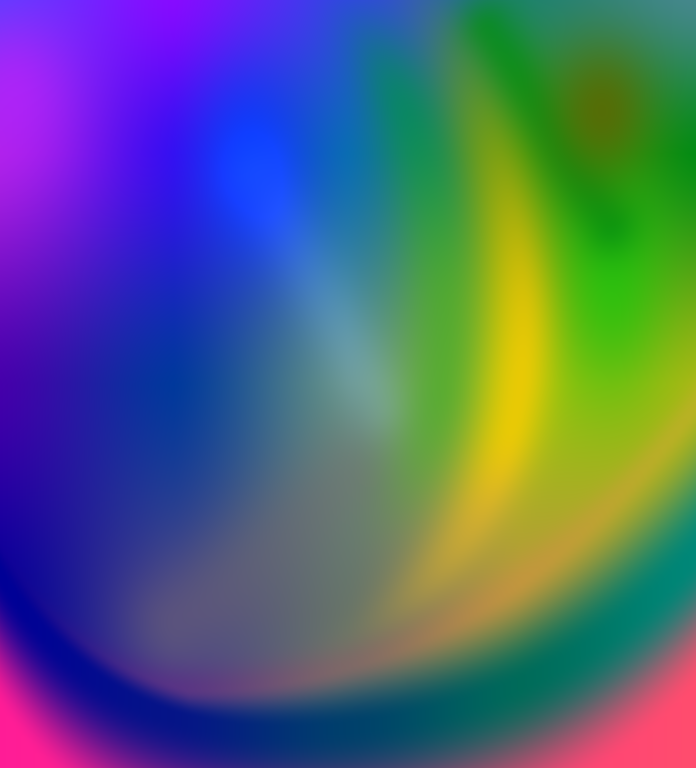
Write a WebGL 1 fragment shader that draws this background.

```glsl
precision highp float;
uniform vec2 u_resolution;

float bell(float d, float width) {
  float t = d / width;
  return exp(-t * t);
}

float glow(vec2 p, vec2 center, vec2 radius) {
  vec2 d = (p - center) / radius;
  return exp(-dot(d, d));
}

float streak(vec2 p, vec2 a, vec2 b, float width) {
  vec2 ab = b - a;
  float t = clamp(dot(p - a, ab) / dot(ab, ab), 0.0, 1.0);
  return bell(length(p - a - ab * t), width);
}

// Smooth bowl with separate quadratic and quartic terms on each side
float bowl(float d, vec2 before, vec2 after) {
  vec2 k = d < 0.0 ? before : after;
  float q = d * d;
  return k.x * q + k.y * q * q;
}

float stage(float x, float start, float span) {
  float t = clamp((x - start) / span, 0.0, 1.0);
  return mix(t, t * t * (3.0 - 2.0 * t), 0.5);
}

// Five evenly spaced colour stops
vec3 ramp(float x, vec3 a, vec3 b, vec3 c, vec3 d, vec3 e) {
  vec3 col = mix(a, b, stage(x, 0.0, 0.25));
  col = mix(col, c, stage(x, 0.25, 0.25));
  col = mix(col, d, stage(x, 0.5, 0.25));
  return mix(col, e, stage(x, 0.75, 0.25));
}

// Broad colour field: four horizontal gradients blended vertically
vec3 colourField(vec2 p) {
  vec3 low = ramp(p.x, vec3(0.0, 0.0, 0.59), vec3(0.28, 0.26, 0.53),
    vec3(0.40, 0.45, 0.41), vec3(0.73, 0.59, 0.24), vec3(0.78, 0.63, 0.20));
  vec3 middle = ramp(p.x, vec3(0.27, 0.0, 0.67), vec3(0.0, 0.22, 0.61),
    vec3(0.39, 0.57, 0.51), vec3(0.59, 0.76, 0.06), vec3(0.67, 0.72, 0.08));
  vec3 high = ramp(p.x, vec3(0.67, 0.13, 0.90), vec3(0.23, 0.04, 0.94),
    vec3(0.04, 0.43, 0.69), vec3(0.27, 0.60, 0.06), vec3(0.0, 0.54, 0.08));
  vec3 top = ramp(p.x, vec3(0.35, 0.24, 1.0), vec3(0.53, 0.04, 1.0),
    vec3(0.20, 0.26, 0.92), vec3(0.12, 0.51, 0.43), vec3(0.27, 0.53, 0.55));
  vec3 col = mix(low, middle, stage(p.y, 0.2, 0.3));
  col = mix(col, high, stage(p.y, 0.5, 0.3));
  return mix(col, top, stage(p.y, 0.8, 0.2));
}

// Cool lights and the faint rose fold on the left
vec3 addCoolLights(vec3 col, vec2 p) {
  col = mix(col, vec3(0.73, 0.13, 0.98), 0.7 * glow(p, vec2(0.02, 0.88), vec2(0.09, 0.10)));
  col = mix(col, vec3(0.02, 0.24, 1.0), 0.9 * glow(p, vec2(0.36, 0.79), vec2(0.08, 0.12)));
  col += vec3(0.05, 0.05, 0.12) * streak(p, vec2(0.37, 0.77), vec2(0.55, 0.47), 0.05);
  float rose = streak(p, vec2(0.25, 0.19), vec2(0.50, 0.38), 0.07);
  return mix(col, vec3(0.46, 0.42, 0.43), 0.4 * rose);
}

// Green folds and the olive spot on the right
vec3 addGreens(vec3 col, vec2 p) {
  col = mix(col, vec3(0.12, 0.77, 0.05), 0.8 * glow(p, vec2(0.88, 0.64), vec2(0.08, 0.16)));
  float fold = streak(p, vec2(0.70, 0.96), vec2(0.876, 0.71), 0.045);
  col = mix(col, vec3(0.0, 0.56, 0.06), 0.75 * fold);
  return mix(col, vec3(0.34, 0.42, 0.02), 0.95 * glow(p, vec2(0.865, 0.855), vec2(0.075, 0.09)));
}

// Tall yellow crescent with a green valley on its left
vec3 addCrescent(vec3 col, vec2 p) {
  float d = p.x - 0.752 + bowl(p.y - 0.57, vec2(0.9, 3.0), vec2(0.72, 0.0));
  vec3 green = mix(vec3(0.28, 0.67, 0.17), vec3(0.0, 0.56, 0.32), smoothstep(0.6, 0.87, p.y));
  float valley = bell(d + 0.11, 0.055) * smoothstep(0.27, 0.5, p.y) * smoothstep(1.05, 0.85, p.y);
  col = mix(col, green, 0.7 * valley);
  vec3 gold = mix(vec3(0.87, 0.69, 0.18), vec3(0.91, 0.79, 0.02), smoothstep(0.3, 0.45, p.y));
  gold = mix(gold, vec3(0.55, 0.62, 0.06), smoothstep(0.5, 0.9, p.y));
  float strength = smoothstep(0.12, 0.42, p.y) * smoothstep(1.1, 0.6, p.y);
  return mix(col, gold, strength * bell(d, d < 0.0 ? 0.055 : 0.045));
}

// Warm ridge, dark rim and pink corners along the lower bowl
vec3 addBowl(vec3 col, vec2 p) {
  float rim = 0.053 + bowl(p.x - 0.4, vec2(0.8, 3.0), vec2(0.45, 0.53));
  float ridge = 0.102 + bowl(p.x - 0.27, vec2(2.05, 0.0), vec2(0.56, 0.25));
  vec3 warm = ramp(p.x, vec3(0.08, 0.0, 0.56), vec3(0.37, 0.16, 0.52),
    vec3(0.54, 0.39, 0.40), vec3(0.78, 0.58, 0.25), vec3(0.75, 0.69, 0.16));
  vec3 dark = ramp(p.x, vec3(0.0, 0.0, 0.59), vec3(0.02, 0.08, 0.53),
    vec3(0.0, 0.25, 0.42), vec3(0.0, 0.42, 0.35), vec3(0.0, 0.53, 0.47));
  vec3 pink = mix(vec3(1.0, 0.11, 0.59), vec3(1.0, 0.30, 0.43), p.x);
  col = mix(col, warm, 0.65 * bell(p.y - ridge, 0.03));
  float inside = smoothstep(0.0, 1.0, (p.y - rim) / max(ridge - rim, 0.035));
  col = mix(dark, col, inside);
  return mix(col, pink, smoothstep(0.01, 0.18, rim - p.y));
}

void main() {
  vec2 p = gl_FragCoord.xy / u_resolution;
  vec3 col = addCoolLights(colourField(p), p);
  col = addGreens(col, p);
  col = addCrescent(col, p);
  col = addBowl(col, p);
  gl_FragColor = vec4(clamp(col, 0.0, 1.0), 1.0);
}
```
